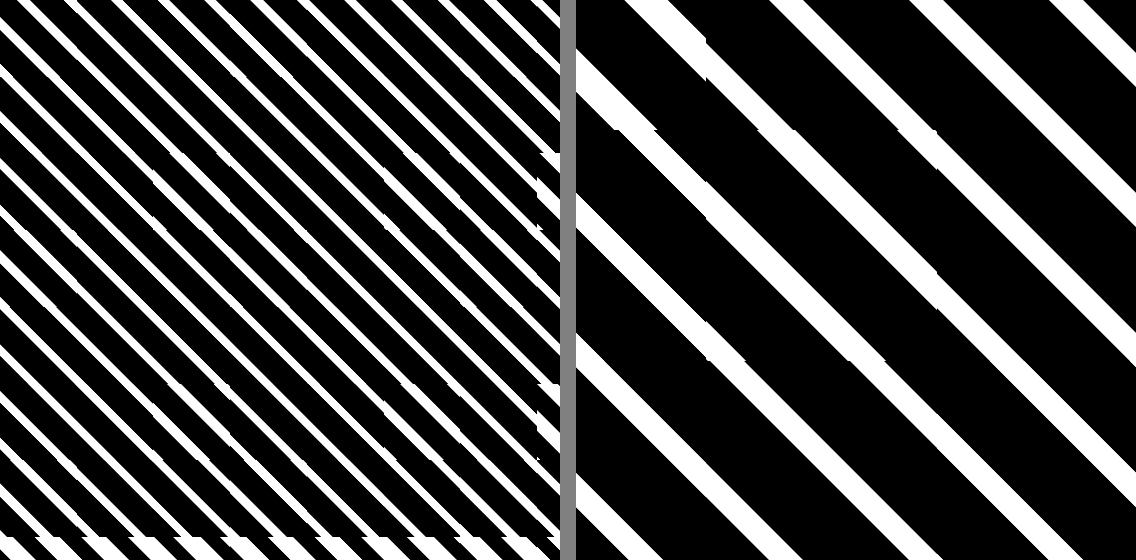
Left: the whole. Right: its middle third, enlarged.
A Shadertoy shader for this pattern:

```glsl
// Twelve white diagonal stripes on black, crossed by a hidden grid of cells.
// Stripe centres run on unbroken; each cell sets its own stripe width, so the
// edges step at cell borders. The last row and column hold the widest stripes.

const float STRIPES = 12.0;       // stripes across the canvas
const float CELLS = 7.3;          // cells across the canvas, counted from the top left
const float BASE_WIDTH = 0.245;   // white share of one stripe period
const vec3 INK = vec3(0.0);
const vec3 PAPER = vec3(1.0);

float hash(vec2 p) {
    vec3 q = fract(p.xyx * 0.1031);
    q += dot(q, q.yzx + 33.33);
    return fract((q.x + q.y) * q.z);
}

// 1 when a whole-numbered index has the given remainder modulo three
float everyThird(float index, float remainder) {
    return 1.0 - step(0.5, abs(mod(index, 3.0) - remainder));
}

// White share of the stripe period inside one cell
float stripeWidth(vec2 cell, float lastCell) {
    float first = everyThird(cell.x, 0.0) * everyThird(cell.y, 0.0);
    float third = everyThird(cell.x, 2.0) * everyThird(cell.y, 2.0);
    float jitter = (hash(cell + 3.0) - 0.5) * 0.016;
    float width = BASE_WIDTH + 0.035 * first + 0.06 * third + jitter;

    // Cut-off column on the right and cut-off row at the bottom
    float rightColumn = step(lastCell, cell.x);
    float bottomRow = step(lastCell, cell.y);
    width += 0.2 * rightColumn * everyThird(cell.y, 2.0);
    float bottomWidth = 0.54 + 0.05 * max(everyThird(cell.x, 2.0), rightColumn);
    return mix(width, bottomWidth + jitter, bottomRow);
}

// Smoothed coverage of a stripe centred in its period
float stripeCoverage(float phase, float width, float pixel) {
    float fromCentre = abs(fract(phase) - 0.5);
    return clamp(0.5 + (0.5 * width - fromCentre) / pixel, 0.0, 1.0);
}

void mainImage(out vec4 fragColor, in vec2 fragCoord) {
    vec2 uv = fragCoord / iResolution.xy;
    vec2 cell = floor(vec2(uv.x, 1.0 - uv.y) * CELLS);

    float width = stripeWidth(cell, floor(CELLS));
    float pixel = STRIPES / min(iResolution.x, iResolution.y);
    float coverage = stripeCoverage((uv.x + uv.y) * STRIPES, width, pixel);

    fragColor = vec4(mix(INK, PAPER, coverage), 1.0);
}
```
